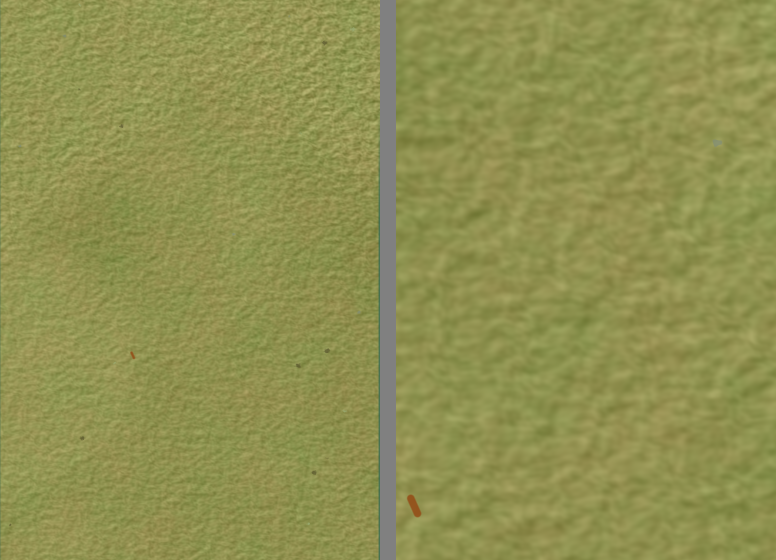
Left, the full canvas; right, a detail of the centre.
Write a Shadertoy shader that draws this texture.

```glsl
// Olive-gold painted paper: a fine embossed grain, lit from the upper left,
// over broad soft-edged folds of light and shade, with a few stray flecks.
// Relief is the slope of gradient noise; folds are blurred half-planes.

const vec3 OLIVE_DARK = vec3(0.52, 0.53, 0.27);
const vec3 GOLD_LIGHT = vec3(0.66, 0.66, 0.40);
const vec3 GREEN_TINT = vec3(-0.035, 0.008, -0.008);
const vec3 MINT = vec3(0.62, 0.70, 0.48);
const vec3 SLATE = vec3(0.50, 0.55, 0.46);
const vec3 UMBER = vec3(0.34, 0.33, 0.17);
const vec3 RUST = vec3(0.58, 0.29, 0.08);
const vec3 TEAL = vec3(0.22, 0.42, 0.32);

// Integer hash to two values in 0..1
vec2 hash2(vec2 cell) {
    uvec2 q = uvec2(ivec2(cell));
    q = q * 1664525u + 1013904223u;
    q.x += q.y * 1664525u;
    q.y += q.x * 1664525u;
    q ^= q >> 16u;
    q.x += q.y * 1664525u;
    q.y += q.x * 1664525u;
    q ^= q >> 16u;
    return vec2(q & 65535u) / 65535.0;
}

float cornerSlope(vec2 cell, vec2 offset) {
    float angle = 6.2831853 * hash2(cell).x;
    return dot(vec2(cos(angle), sin(angle)), offset);
}

float gradientNoise(vec2 p) {
    vec2 i = floor(p), f = p - i;
    vec2 u = f * f * f * (f * (f * 6.0 - 15.0) + 10.0);
    vec2 e = vec2(1.0, 0.0);
    float low = mix(cornerSlope(i, f), cornerSlope(i + e, f - e), u.x);
    float high = mix(cornerSlope(i + e.yx, f - e.yx), cornerSlope(i + 1.0, f - 1.0), u.x);
    return mix(low, high, u.y);
}

float cloud(vec2 p) {
    return gradientNoise(p) + 0.5 * gradientNoise(p * 2.1 + 17.0)
         + 0.25 * gradientNoise(p * 4.3 + 41.0);
}

// Difference of heights along the light direction
float relief(vec2 p, vec2 towardLight) {
    return gradientNoise(p) - gradientNoise(p + towardLight);
}

// Soft half-plane: 1 on the left of the line from a to b
float leftOf(vec2 p, vec2 a, vec2 b, float blur) {
    vec2 d = normalize(b - a), r = p - a;
    return smoothstep(-blur, blur, d.x * r.y - d.y * r.x);
}

float glow(vec2 p, vec2 centre, vec2 radius) {
    vec2 q = (p - centre) / radius;
    return exp(-dot(q, q));
}

float segmentDistance(vec2 p, vec2 a, vec2 b) {
    vec2 d = b - a;
    return length(p - a - d * clamp(dot(p - a, d) / dot(d, d), 0.0, 1.0));
}

// Small ragged spots scattered over the sheet
vec3 addFlecks(vec3 colour, vec2 p, vec2 sheet, float pixel) {
    float ragged = 0.0025 * gradientNoise(p * 260.0);
    for (int i = 0; i < 20; i++) {
        vec2 seed = vec2(float(i), 7.0);
        vec2 centre = hash2(seed) * sheet;
        vec2 traits = hash2(seed + vec2(0.0, 31.0));
        float radius = mix(0.0012, 0.0042, traits.x * traits.x);
        float d = length((p - centre) * vec2(0.85, 1.1)) + ragged - radius;
        vec3 tone = traits.y < 0.35 ? MINT : (traits.y < 0.65 ? SLATE : UMBER);
        colour = mix(colour, tone, 0.7 * (1.0 - smoothstep(-pixel, pixel, d)));
    }
    return colour;
}

void mainImage(out vec4 fragColor, in vec2 fragCoord) {
    vec2 p = fragCoord / iResolution.y;
    vec2 sheet = vec2(iResolution.x / iResolution.y, 1.0);
    float pixel = 1.0 / iResolution.y;

    // Broad folds, with wavering edges
    vec2 w = p + 0.035 * vec2(cloud(p * 7.0), cloud(p * 7.0 + 53.0));
    float top = max(leftOf(w, vec2(0.03, 0.57), vec2(0.35, 0.84), 0.035),
                    leftOf(w, vec2(0.35, 0.84), vec2(0.68, 0.67), 0.06));
    float lowerLeft = leftOf(w, vec2(0.27, 0.44), vec2(0.08, 0.54), 0.04)
                    * leftOf(w, vec2(0.22, 0.22), vec2(0.27, 0.44), 0.04)
                    * leftOf(w, vec2(0.04, 0.115), vec2(0.22, 0.22), 0.02);
    float middle = glow(w, vec2(0.42, 0.62), vec2(0.13, 0.17));
    float corner = glow(w, vec2(0.12, 0.03), vec2(0.10, 0.06));
    float shadow = glow(w, vec2(0.22, 0.58), vec2(0.14, 0.07))
                 + glow(w, vec2(0.62, 0.58), vec2(0.10, 0.16));
    float tone = 0.27 + 0.17 * top + 0.17 * lowerLeft + 0.13 * middle
               + 0.14 * corner - 0.12 * shadow + 0.12 * cloud(p * 9.0 + 5.0);

    // Embossed grain, slightly wider than tall and rougher near the top right
    vec2 g = p * vec2(0.78, 1.1) + 0.004 * gradientNoise(p * 40.0);
    vec2 light = vec2(-0.3, 0.5);
    float rough = 0.85 + 0.25 * top + 0.25 * glow(p, vec2(0.65, 0.85), vec2(0.3));
    float grain = 0.38 * relief(g * 62.0, light) + 0.55 * relief(g * 115.0 + 9.0, light)
                + 0.50 * gradientNoise(g * 215.0 + 3.0);
    tone += rough * grain;

    // Colour, greener in drifting patches
    vec3 colour = mix(OLIVE_DARK, GOLD_LIGHT, clamp(tone, -0.55, 1.3));
    colour += GREEN_TINT * (cloud(p * 12.0 + 80.0) + 0.6 * gradientNoise(p * 90.0));
    colour = addFlecks(colour, p, sheet, pixel);
    float mark = segmentDistance(p, vec2(0.235, 0.370), vec2(0.239, 0.361)) - 0.0022;
    colour = mix(colour, RUST, 0.85 * (1.0 - smoothstep(-pixel, pixel, mark)));

    // Thin cool rims at the sides
    float rim = smoothstep(sheet.x - 0.004, sheet.x - 0.001, p.x) * smoothstep(0.85, 0.6, p.y);
    rim = max(rim, 0.4 * smoothstep(0.003, 0.0, p.x));
    fragColor = vec4(mix(colour, TEAL, 0.8 * rim), 1.0);
}
```
